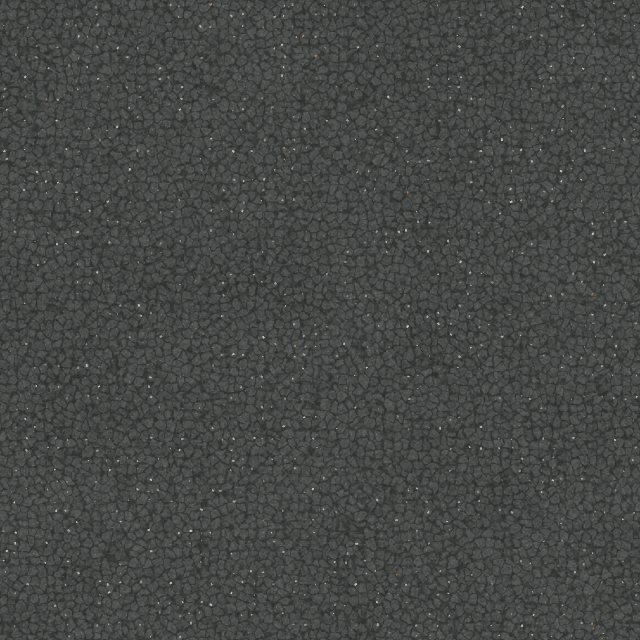
Write a WebGL 1 fragment shader that draws this texture.

```glsl
precision highp float;
// Dark asphalt: rounded grey stones packed in darker binder, with fine grit.
// Stones come from warped cellular noise; mineral flecks are scattered on
// jittered grids, clustered by a broad noise, with a few tan ones among them.

uniform vec2 u_resolution;

const vec3 BINDER = vec3(0.222, 0.230, 0.224);
const vec3 STONE = vec3(0.297, 0.304, 0.299);
const vec3 PALE_FLECK = vec3(0.76, 0.77, 0.74);
const vec3 TAN_FLECK = vec3(0.68, 0.50, 0.36);
const float STONES_ACROSS = 70.0;

float hash(vec2 p) {
  vec3 q = fract(p.xyx * 0.1031);
  q += dot(q, q.yzx + 33.33);
  return fract((q.x + q.y) * q.z);
}

vec2 hash2(vec2 p) {
  return vec2(hash(p), hash(p + vec2(57.3, 113.7)));
}

float valueNoise(vec2 p) {
  vec2 cell = floor(p);
  vec2 f = fract(p);
  f = f * f * (3.0 - 2.0 * f);
  float low = mix(hash(cell), hash(cell + vec2(1.0, 0.0)), f.x);
  float high = mix(hash(cell + vec2(0.0, 1.0)), hash(cell + 1.0), f.x);
  return mix(low, high, f.y);
}

// x: nearest distance, y: second nearest, z: random tone of the nearest cell
vec3 cellular(vec2 p) {
  vec2 base = floor(p);
  vec3 result = vec3(8.0, 8.0, 0.0);
  for (int j = -1; j <= 1; j++) {
    for (int i = -1; i <= 1; i++) {
      vec2 cell = base + vec2(float(i), float(j));
      float d = length(cell + 0.05 + 0.9 * hash2(cell) - p);
      if (d < result.x) {
        result = vec3(d, result.x, hash(cell + 19.7));
      } else {
        result.y = min(result.y, d);
      }
    }
  }
  return result;
}

// x: coverage of an angular fleck, y: its random tone
vec2 flecks(vec2 uv, float grid, float chance, float radius, float pixel) {
  vec2 cell = floor(uv * grid);
  vec2 centre = 0.3 + 0.4 * hash2(cell + 7.1);
  vec2 q = (fract(uv * grid) - centre) / grid;
  float angle = 6.2832 * hash(cell + 31.9);
  float c = cos(angle);
  float s = sin(angle);
  q = abs(vec2(c * q.x - s * q.y, s * q.x + c * q.y));
  float size = radius * mix(0.55, 1.3, hash(cell + 83.3));
  float d = max(q.x + 0.4 * q.y, 1.5 * q.y) - size;
  float present = step(hash(cell + 47.5), chance);
  float cover = present * (1.0 - smoothstep(-0.6 * pixel, 0.6 * pixel, d));
  return vec2(cover, hash(cell + 61.2));
}

// 1 on a stone, 0 in the binder, with irregular soft outlines
vec2 stoneLayer(vec2 uv) {
  vec2 p = uv * STONES_ACROSS;
  vec2 warp = vec2(valueNoise(p * 2.1), valueNoise(p * 2.1 + 40.0)) - 0.5;
  vec3 cells = cellular(p + 0.45 * warp);
  float height = cells.y - cells.x - 0.25 * cells.x;
  return vec2(smoothstep(-0.06, 0.18, height), cells.z);
}

void main() {
  float pixel = 1.0 / min(u_resolution.x, u_resolution.y);
  vec2 uv = gl_FragCoord.xy * pixel;

  // Stones with slight tone differences
  vec2 stone = stoneLayer(uv);
  vec3 color = mix(BINDER, STONE + 0.024 * (stone.y - 0.5), stone.x);

  // Broad shading and fine grain
  color += 0.016 * (valueNoise(uv * 9.0) - 0.5);
  color += 0.085 * (valueNoise(uv * 370.0) - 0.5);
  color += 0.030 * (valueNoise(uv * 190.0 + 71.0) - 0.5);

  // Faint grit
  vec2 grit = flecks(uv, 145.0, 0.30, 0.0011, pixel);
  color += grit.x * mix(0.04, 0.13, grit.y);

  // Bright flecks, denser in some areas
  float density = mix(0.08, 0.34, valueNoise(uv * 14.0 + 5.0));
  vec2 cluster = floor(uv * 62.0) / 62.0;
  density *= 0.6 + 0.8 * valueNoise(cluster * 25.0);
  vec2 fleck = flecks(uv, 62.0, density, 0.0018, pixel);
  vec3 fleckColor = mix(PALE_FLECK, TAN_FLECK, step(0.97, fleck.y));
  color = mix(color, fleckColor, fleck.x * mix(0.45, 1.0, fract(fleck.y * 7.0)));

  gl_FragColor = vec4(color, 1.0);
}
```
